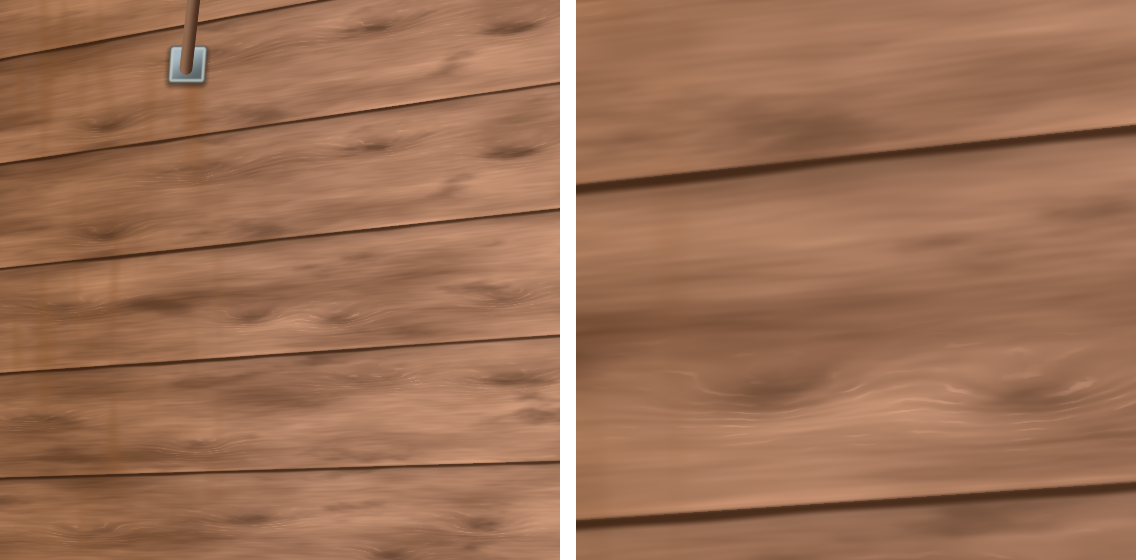
Left, the full canvas; right, a detail of the centre.
Reproduce this texture procedurally as a WebGL 1 fragment shader.

```glsl
precision highp float;
// Brown wood-print cladding: overlapping boards that fan out to the right, with
// stretched gradient-noise grain bent around hashed knots, shadowed laps,
// rusty drips on the left and a small metal bracket holding a rod.
uniform vec2 u_resolution;

vec2 hash2(vec2 p) {
  p = vec2(dot(p, vec2(127.1, 311.7)), dot(p, vec2(269.5, 183.3)));
  return fract(sin(p) * 43758.55);
}

float gradientNoise(vec2 p) {
  vec2 i = floor(p), f = p - i;
  vec2 u = f * f * f * (f * (f * 6.0 - 15.0) + 10.0);
  float a = dot(hash2(i) * 2.0 - 1.0, f);
  float b = dot(hash2(i + vec2(1, 0)) * 2.0 - 1.0, f - vec2(1, 0));
  float c = dot(hash2(i + vec2(0, 1)) * 2.0 - 1.0, f - vec2(0, 1));
  float d = dot(hash2(i + 1.0) * 2.0 - 1.0, f - 1.0);
  return mix(mix(a, b, u.x), mix(c, d, u.x), u.y);
}

float fbm(vec2 p) {
  float sum = 0.0, amp = 1.0;
  for (int i = 0; i < 4; i++) {
    sum += amp * gradientNoise(p);
    p = p * 2.03 + 7.3;
    amp *= 0.5;
  }
  return sum;
}

float roundBox(vec2 p, vec2 halfSize, float r) {
  vec2 d = abs(p) - halfSize + r;
  return length(max(d, 0.0)) + min(max(d.x, d.y), 0.0) - r;
}

// Wood print of one board; q runs along and across it
vec3 wood(vec2 q, float seed, float lightness) {
  float grainY = q.y + 0.006 * gradientNoise(vec2(q.x * 5.0, q.y * 22.0 + seed * 9.0));
  float knots = 0.0, figure = 0.0;
  for (int i = 0; i < 4; i++) {
    vec2 h = hash2(vec2(float(i) + 3.0, seed + 11.0));
    vec2 centre = vec2((float(i) + 0.15 + 0.7 * h.x) / 4.0, 0.03 + 0.13 * h.y);
    vec2 d = (q - centre) / vec2(0.05 + 0.04 * h.y, 0.018);
    float bump = exp(-dot(d, d));
    grainY += 0.02 * bump;
    figure += exp(-0.4 * dot(d, d));
    knots += (0.4 + 0.6 * h.x) * exp(-2.2 * dot(d, d));
  }
  vec2 offset = vec2(seed * 17.3, seed * 5.7);
  float broad = fbm(vec2(q.x * 3.0, grainY * 17.0) + offset);
  float medium = gradientNoise(vec2(q.x * 7.0, grainY * 85.0) + offset);
  float fine = gradientNoise(vec2(q.x * 18.0, grainY * 240.0) + offset);
  float tone = lightness + 0.5 * broad + 0.15 * medium + 0.14 * fine;

  // Closed growth rings and broken pale curls around the knots
  float ring = sin(grainY * 820.0 + 4.0 * fbm(q * vec2(22.0, 60.0) + offset));
  float broken = smoothstep(-0.05, 0.35, gradientNoise(q * vec2(40.0, 70.0) + offset));
  figure = min(figure, 1.0);
  tone += figure * (0.04 * ring + 0.25 * broken * smoothstep(0.6, 1.0, ring));
  vec3 col = mix(vec3(0.40, 0.26, 0.175), vec3(0.79, 0.585, 0.465), clamp(tone, 0.0, 1.1));

  // Grey-brown smudges with ragged edges, small at knots and wide in between
  float ragged = fbm(q * vec2(10.0, 45.0) + offset + 4.0);
  float patches = fbm(q * vec2(4.5, 20.0) + offset + 9.0);
  float smudge = knots * (0.6 + 0.9 * ragged) + 0.6 * smoothstep(0.12, 0.75, patches + 0.3 * ragged);
  return mix(col, vec3(0.35, 0.23, 0.16), clamp(smudge, 0.0, 0.75));
}

void main() {
  vec2 p = gl_FragCoord.xy / u_resolution;

  // Board index and position across it; boards widen and tilt to the right
  float width = 0.187 + 0.0385 * p.x;
  float v = (p.y - 0.147 - 0.03 * p.x) / width;
  float row = floor(v), across = v - row;
  float seed = row - step(2.5, row); // two neighbouring boards share a print

  // Uneven daylight with soft slanted reflections
  float sheen = gradientNoise(vec2(p.x * 2.0 + p.y, p.y * 9.0 - p.x * 5.0));
  float lightness = 0.62 + 0.3 * (p.x - 0.5) + 0.26 * sheen;
  vec3 col = wood(vec2(p.x, across * 0.2), seed, lightness);

  // Warmer, dripping weather stains on the left
  float left = 1.0 - smoothstep(0.1, 0.55, p.x);
  float drip = smoothstep(0.0, 0.5, gradientNoise(vec2(p.x * 32.0, p.y * 4.0)));
  col *= mix(vec3(1.0), vec3(0.99, 0.96, 0.88), left);
  col = mix(col, vec3(0.53, 0.33, 0.17), 0.35 * drip * left);
  float rust = exp(-pow((p.x - 0.342) / 0.016, 2.0)) * smoothstep(0.6, 0.86, p.y);
  col = mix(col, vec3(0.58, 0.34, 0.15), 0.4 * rust * step(p.y, 0.885));

  // Laps: pale lower lip, dark gap and soft shadow on the board beneath
  float lap = (across < 0.5 ? across : across - 1.0) * width;
  float gap = 0.0042 + 0.004 * gradientNoise(vec2(p.x * 9.0, floor(v + 0.5) * 3.7));
  col *= 1.0 + 0.1 * exp(-abs(lap - 0.004) / 0.003);
  col *= 1.0 - 0.3 * step(lap, 0.0) * exp(lap / 0.011);
  float dark = smoothstep(-gap - 0.003, -gap + 0.002, lap) * (1.0 - smoothstep(-0.0015, 0.002, lap));
  col = mix(col, vec3(0.24, 0.135, 0.07), dark * (0.92 - 0.2 * p.x));

  // Bracket plate with bright rim and its cast shadow
  vec2 b = p - vec2(0.335, 0.885);
  b.x -= 0.07 * b.y;
  float plate = roundBox(b, vec2(0.033, 0.033), 0.007);
  col *= 1.0 - 0.4 * (1.0 - smoothstep(-0.004, 0.01, roundBox(b + vec2(0.0, 0.005), vec2(0.033), 0.007)));
  vec3 metal = mix(vec3(0.36, 0.40, 0.41), vec3(0.66, 0.73, 0.76), smoothstep(-0.035, 0.03, b.y - 0.6 * b.x));
  metal = mix(metal, vec3(0.76, 0.77, 0.74), 0.8 * smoothstep(-0.009, -0.005, plate));
  metal *= 0.5 + 0.5 * smoothstep(0.0, 0.004, -plate);
  col = mix(col, metal, 1.0 - smoothstep(-0.001, 0.0015, plate));

  // Rod rising from the plate past the top edge
  vec2 axis = vec2(0.017, 0.15), r = p - vec2(0.332, 0.878);
  float t = clamp(dot(r, axis) / dot(axis, axis), 0.0, 1.0);
  vec2 away = r - axis * t;
  vec3 rod = mix(vec3(0.56, 0.41, 0.31), vec3(0.29, 0.18, 0.12), smoothstep(-0.007, 0.01, away.x));
  col = mix(col, rod, 1.0 - smoothstep(0.0105, 0.0125, length(away)));

  gl_FragColor = vec4(col, 1.0);
}
```
